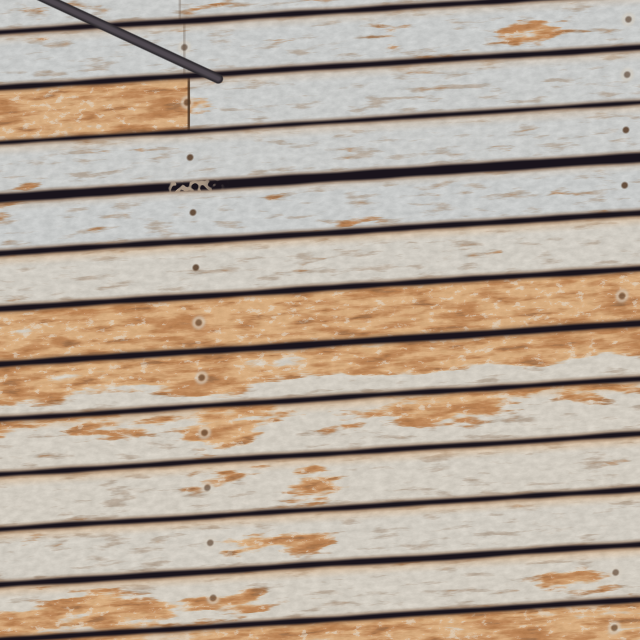
Give the GLSL for this texture, as a three.js fragment shader.

```glsl
// Weathered, slightly tilted painted boards with dark gaps, bare wood, nails and a leaning rod.
varying vec2 vUv;

const float PITCH = 0.0863;      // board spacing, gap to gap
const float TILT = 0.063;        // rise of the boards across the canvas
const float GAP_HALF = 0.047;    // half gap width, in boards
const float GAP_SOFT = 0.032;    // softness of gap edges, in boards
const float SEAM_X = 0.295;      // butt joint
const float NAIL_RADIUS = 0.0058;
const vec2 ROD_START = vec2(0.05, 1.012);
const vec2 ROD_END = vec2(0.341, 0.877);
const float ROD_HALF = 0.0075;

const vec3 PAINT_COOL = vec3(0.78, 0.79, 0.79);
const vec3 PAINT_WARM = vec3(0.83, 0.80, 0.75);
const vec3 DIRT = vec3(0.66, 0.59, 0.52);
const vec3 WOOD_LIGHT = vec3(0.85, 0.67, 0.48);
const vec3 WOOD_DEEP = vec3(0.72, 0.49, 0.30);
const vec3 BROWN = vec3(0.47, 0.34, 0.24);
const vec3 GAP_DARK = vec3(0.10, 0.08, 0.11);
const vec3 ROD_GREY = vec3(0.25, 0.23, 0.25);

float hash(vec2 p) {
  vec3 q = fract(p.xyx * 0.1031);
  q += dot(q, q.yzx + 33.33);
  return fract((q.x + q.y) * q.z);
}

float cornerSlope(vec2 cell, vec2 offset) {
  float a = 6.2832 * hash(cell);
  return dot(vec2(cos(a), sin(a)), offset);
}

float gradNoise(vec2 p) {
  vec2 i = floor(p), f = fract(p);
  vec2 u = f * f * f * (f * (f * 6.0 - 15.0) + 10.0);
  vec2 e = vec2(1.0, 0.0);
  float low = mix(cornerSlope(i, f), cornerSlope(i + e, f - e), u.x);
  float high = mix(cornerSlope(i + e.yx, f - e.yx), cornerSlope(i + 1.0, f - 1.0), u.x);
  return 1.4 * mix(low, high, u.y);
}

float fbm(vec2 p) {
  float sum = 0.0, amp = 0.55;
  for (int i = 0; i < 4; i++) {
    sum += amp * gradNoise(p);
    p = p * 2.03 + 17.3;
    amp *= 0.5;
  }
  return sum;
}

float isRow(float row, float k) { return 1.0 - step(0.5, abs(row - k)); }

float nailColumn(float row) { return 0.333 - 0.0045 * row; }

// How readily paint has worn off; t runs up across one board.
float exposure(float row, float x, float t) {
  float e = -0.46 + 0.16 * hash(vec2(row, 3.0));
  e += 0.95 * isRow(row, 5.0);
  e += 0.75 * isRow(row, 4.0) * smoothstep(0.2, 0.6, t + 0.15 * (0.5 - x));
  e += 0.42 * isRow(row, 3.0) * smoothstep(0.35, 0.8, t);
  e += 0.75 * isRow(row, -1.0);
  e += 0.95 * isRow(row, 9.0) * (1.0 - smoothstep(SEAM_X - 0.002, SEAM_X + 0.002, x));
  e += 0.60 * isRow(row, 0.0) * (1.0 - smoothstep(0.22, 0.36, x)) * (1.0 - smoothstep(0.4, 0.75, t));
  // stains: the first sits by the nails, the others anywhere
  float painted = 1.0 - step(5.5, row) * step(row, 8.5);
  for (int i = 0; i < 3; i++) {
    float k = float(i);
    float r = hash(vec2(row, k + 11.0));
    float cx = i == 0 ? nailColumn(row) + 0.03 : r;
    vec2 d = (vec2(x, t) - vec2(cx, 0.3 + 0.4 * hash(vec2(k, row + 21.0)))) / vec2(0.04 + 0.05 * r, 0.28);
    e += 0.46 * painted * exp(-dot(d, d));
  }
  return e;
}

void main() {
  vec2 p = vUv;
  float v = (p.y - TILT * p.x) / PITCH;
  float row = floor(v), t = v - row;
  vec2 grainPos = vec2(p.x + row * 7.3, t + row * 5.7);

  // paint, grime and grain
  float blotch = fbm(grainPos * vec2(7.0, 1.8));
  float streak = fbm(grainPos * vec2(16.0, 7.0) + 40.0);
  float fine = fbm(grainPos * vec2(60.0, 9.0) + 80.0);
  float cool = smoothstep(5.5, 7.0, row) * 0.75 + 0.25 * hash(vec2(row, 7.0));
  vec3 color = mix(PAINT_WARM, PAINT_COOL, cool);
  color = mix(color, DIRT, 0.65 * smoothstep(0.08, 0.5, streak + 0.3 * blotch));
  color = mix(color, WOOD_LIGHT, 0.45 * smoothstep(0.72, 0.95, t) * (1.0 - 0.5 * cool));

  // bare wood with pale scuffs and dark weathering
  float bare = smoothstep(-0.06, 0.2, 0.75 * blotch + 0.5 * streak + exposure(row, p.x, t));
  vec3 wood = mix(WOOD_LIGHT, WOOD_DEEP, smoothstep(-0.25, 0.4, streak + 0.6 * blotch));
  wood = mix(wood, PAINT_WARM, 0.55 * smoothstep(0.15, 0.45, fine - 0.3 * blotch));
  wood = mix(wood, BROWN, 0.45 * smoothstep(0.25, 0.55, streak));
  color = mix(color, wood, 0.9 * bare) + 0.07 * fine;

  // nails: one column near the joint, a sparser one at the right
  for (int i = 0; i < 2; i++) {
    float side = float(i);
    float nx = mix(nailColumn(row), 0.962 + 0.002 * row, side);
    float shown = mix(1.0, step(0.5, hash(vec2(row, 31.0))), side);
    float d = length(vec2(p.x - nx, (t - 0.52) * PITCH));
    float dark = step(5.5, row) * step(row, 8.5);
    float ring = exp(-pow((d - 1.3 * NAIL_RADIUS) / (0.6 * NAIL_RADIUS), 2.0));
    color = mix(color, PAINT_WARM, 0.6 * ring * shown * (1.0 - dark));
    float head = 1.0 - smoothstep(0.5 * NAIL_RADIUS, 1.2 * NAIL_RADIUS, d);
    color = mix(color, BROWN * 0.75, head * shown * mix(0.65, 0.9, dark));
  }

  // butt joint, strong on one board and faint above it
  float seam = 1.0 - smoothstep(0.0008, 0.003, abs(p.x - SEAM_X + 0.007 * (row - 9.0)));
  color = mix(color, BROWN * 0.6, seam * (0.85 * isRow(row, 9.0) + 0.25 * step(9.5, row)));

  // gaps with uneven width and a brown fringe
  float gap = floor(v + 0.5);
  float halfGap = GAP_HALF * mix(0.85, 1.2, hash(vec2(gap, 5.0)));
  halfGap += 0.026 * isRow(gap, 8.0) - 0.018 * isRow(gap, 9.0);
  halfGap += 0.012 * gradNoise(vec2(p.x * 14.0, gap * 3.7));
  float gapDist = abs(v - gap + 0.014 * gradNoise(vec2(p.x * 5.0, gap * 9.1)));
  color = mix(color, BROWN, 0.55 * (1.0 - smoothstep(halfGap, halfGap + 0.085, gapDist)));
  float debris = isRow(gap, 8.0) * smoothstep(0.255, 0.27, p.x) * (1.0 - smoothstep(0.315, 0.36, p.x));
  vec3 gapColor = mix(GAP_DARK, DIRT, debris * smoothstep(-0.1, 0.35, gradNoise(p * 110.0)));
  color = mix(color, gapColor, 1.0 - smoothstep(halfGap - GAP_SOFT, halfGap + GAP_SOFT, gapDist));

  // leaning rod, lit along its middle
  vec2 axis = ROD_END - ROD_START, rel = p - ROD_START;
  float rodDist = length(rel - axis * clamp(dot(rel, axis) / dot(axis, axis), 0.0, 1.0));
  vec3 rod = mix(ROD_GREY * 1.25, ROD_GREY * 0.65, smoothstep(0.2, 1.0, rodDist / ROD_HALF));
  color = mix(color, rod, 1.0 - smoothstep(ROD_HALF - 0.0015, ROD_HALF + 0.0015, rodDist));

  gl_FragColor = vec4(clamp(color, 0.0, 1.0), 1.0);
}
```
